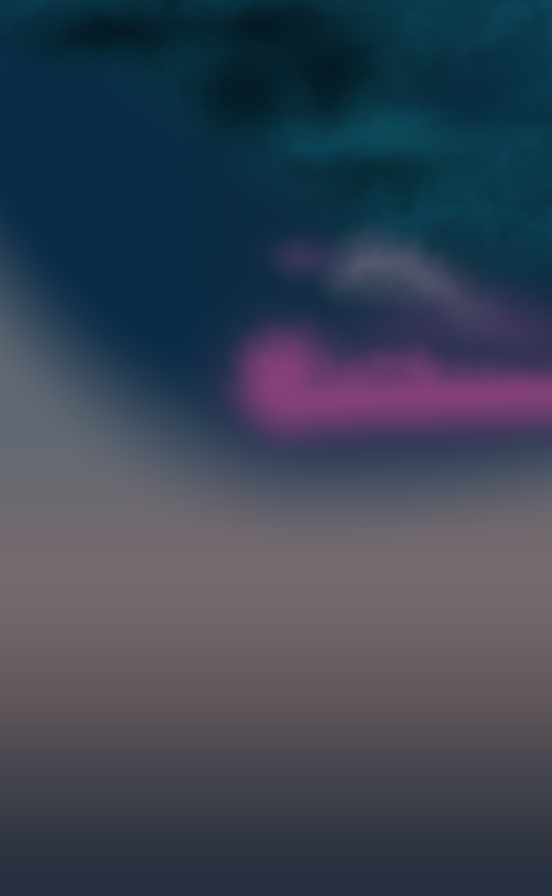
This background is drawn by a Shadertoy shader. Its source:

```glsl
// Dusk sky: a warm grey haze below a curved navy dome, with storm clouds
// at the top and a glowing magenta band under a pale wisp.
// Built from soft gradients, capsule distances and fractal value noise.

#define MAGENTA vec3(0.53, 0.255, 0.475)
#define TEAL vec3(0.04, 0.245, 0.315)
#define STORM vec3(0.01, 0.075, 0.105)
#define NAVY vec3(0.035, 0.165, 0.275)
#define LILAC vec3(0.36, 0.36, 0.45)
#define VIOLET vec3(0.25, 0.21, 0.36)
#define CLOUD_SCALE 9.0
#define CLOUD_WARP 0.055
#define GLOW_SOFTNESS 0.032

float hash(vec2 p) {
    vec3 q = fract(p.xyx * 0.1031);
    q += dot(q, q.yzx + 33.33);
    return fract((q.x + q.y) * q.z);
}

float noise(vec2 p) {
    vec2 i = floor(p), f = fract(p);
    f = f * f * (3.0 - 2.0 * f);
    return mix(mix(hash(i), hash(i + vec2(1, 0)), f.x),
               mix(hash(i + vec2(0, 1)), hash(i + vec2(1, 1)), f.x), f.y);
}

float fbm(vec2 p) {
    float sum = 0.0, weight = 0.5;
    for (int i = 0; i < 5; i++) {
        sum += weight * noise(p);
        p = mat2(1.6, 1.2, -1.2, 1.6) * p + 7.3;
        weight *= 0.5;
    }
    return sum;
}

float capsule(vec2 p, vec2 a, vec2 b, float radius) {
    vec2 ab = b - a;
    float t = clamp(dot(p - a, ab) / dot(ab, ab), 0.0, 1.0);
    return length(p - a - ab * t) - radius;
}

// Gaussian ellipse
float blob(vec2 p, vec2 centre, vec2 radii) {
    vec2 d = (p - centre) / radii;
    return exp(-dot(d, d));
}

float smoothMin(float a, float b, float k) {
    float h = max(k - abs(a - b), 0.0) / k;
    return min(a, b) - h * h * k * 0.25;
}

// Vertical haze gradient with the navy dome above it
vec3 skyColor(vec2 p, float x) {
    vec3 haze = mix(vec3(0.15, 0.185, 0.255), vec3(0.185, 0.21, 0.25), smoothstep(0.0, 0.07, p.y));
    haze = mix(haze, vec3(0.27, 0.27, 0.305), smoothstep(0.05, 0.15, p.y));
    haze = mix(haze, vec3(0.38, 0.34, 0.35), smoothstep(0.13, 0.23, p.y));
    haze = mix(haze, vec3(0.455, 0.41, 0.43), smoothstep(0.2, 0.35, p.y));
    haze = mix(haze, vec3(0.38, 0.41, 0.45), smoothstep(0.36, 0.54, p.y));

    float left = max(1.0 - x / 0.6, 0.0), right = max(x - 0.6, 0.0);
    float edge = 0.467 + 0.225 * pow(left, 2.1) + 0.15 * right * right;
    float halfWidth = mix(0.085, 0.12, left);
    vec3 dome = mix(NAVY, vec3(0.055, 0.175, 0.25), smoothstep(0.1, 0.7, x));
    dome = mix(vec3(0.12, 0.2, 0.31), dome, smoothstep(0.45, 0.64, p.y));
    return mix(haze, dome, smoothstep(edge - halfWidth, edge + halfWidth, p.y));
}

// Teal bank with a bright pocket and dark storm patches
vec3 addClouds(vec3 color, vec2 p, vec2 warped, float billow) {
    float edge = 0.95 - 0.25 * smoothstep(0.0, 0.55, p.x);
    float bank = smoothstep(-0.05, 0.07, warped.y - edge);
    color = mix(color, TEAL * (0.55 + 0.85 * billow), bank * 0.9);
    color = mix(color, vec3(0.05, 0.34, 0.38), 0.65 * blob(warped, vec2(0.47, 0.85), vec2(0.075, 0.035)));
    color = mix(color, vec3(0.03, 0.16, 0.24), 0.85 * blob(warped, vec2(0.53, 0.89), vec2(0.065, 0.05)));

    // Patch centre and radii
    vec4 patches[5] = vec4[5](
        vec4(0.13, 0.964, 0.09, 0.026), vec4(0.28, 0.896, 0.06, 0.045),
        vec4(0.306, 0.972, 0.075, 0.035), vec4(0.375, 0.925, 0.05, 0.045),
        vec4(0.42, 0.815, 0.075, 0.02));
    float clear = 1.0;
    for (int i = 0; i < 5; i++) {
        float strength = i == 4 ? 0.4 : 0.85;
        clear *= 1.0 - strength * blob(warped, patches[i].xy, patches[i].zw);
    }
    return mix(color, STORM, (1.0 - clear) * (0.7 + 0.5 * billow));
}

// Violet veil, magenta band and pale wisp
vec3 addGlow(vec3 color, vec2 p, vec2 warped, float billow) {
    color = mix(color, VIOLET, 0.75 * blob(warped, vec2(0.51, 0.625), vec2(0.13, 0.045)));
    float head = length(p - vec2(0.315, 0.572)) - 0.043;
    float band = capsule(p, vec2(0.33, 0.553), vec2(0.65, 0.563), 0.029);
    float d = smoothMin(head, band, 0.025);
    d += 0.05 * (billow - 0.5) * smoothstep(0.55, 0.6, p.y);
    color = mix(color, VIOLET, 0.55 * exp(-pow(max(d, 0.0) / 0.035, 2.0)));
    color = mix(color, MAGENTA, 0.97 * (1.0 - smoothstep(-GLOW_SOFTNESS, GLOW_SOFTNESS, d)));

    float wisp = capsule(warped, vec2(0.41, 0.708), vec2(0.585, 0.635), 0.012);
    float veil = 1.0 - smoothstep(-0.015, 0.045, wisp);
    color = mix(color, mix(LILAC, VIOLET, smoothstep(0.44, 0.6, p.x)), veil * (0.4 + 0.7 * billow));
    return mix(color, vec3(0.29, 0.23, 0.39), 0.7 * blob(warped, vec2(0.35, 0.715), vec2(0.035, 0.022)));
}

void mainImage(out vec4 fragColor, in vec2 fragCoord) {
    vec2 uv = fragCoord / iResolution.xy;
    vec2 p = vec2(uv.x * 0.617, uv.y);
    vec2 drift = vec2(fbm(p * CLOUD_SCALE), fbm(p * CLOUD_SCALE + 19.7)) - 0.48;
    vec2 warped = p + CLOUD_WARP * drift;
    float billow = fbm(warped * vec2(11.0, 15.0) + drift * 1.5 + 4.0);

    vec3 color = skyColor(p, uv.x);
    color = addClouds(color, p, warped, billow);
    color = addGlow(color, p, warped, billow);
    fragColor = vec4(color, 1.0);
}
```
